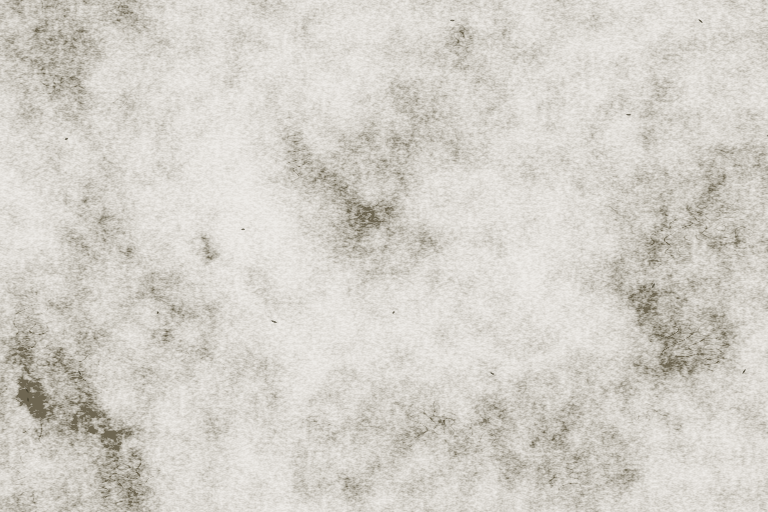
A Shadertoy shader for this texture:

```glsl
// Aged, blotchy paper: pale diagonal clouds, olive stains, fine fibres, cracks and flecks.

const vec3 PAPER = vec3(0.93, 0.92, 0.905);
const vec3 OLIVE = vec3(0.43, 0.40, 0.32);
const vec3 FLECK = vec3(0.27, 0.25, 0.18);
const float SLANT = -0.9;      // direction of the folds, in radians

float hash(vec2 p) {
    vec3 q = fract(vec3(p.xyx) * 0.1031);
    q += dot(q, q.yzx + 33.33);
    return fract((q.x + q.y) * q.z);
}

vec2 rotate(vec2 v, float angle) {
    float c = cos(angle), s = sin(angle);
    return mat2(c, s, -s, c) * v;
}

float cornerSlope(vec2 cell, vec2 offset) {
    float angle = 6.2832 * hash(cell);
    return dot(vec2(cos(angle), sin(angle)), offset);
}

// Gradient noise scaled to a standard deviation of about one
float gradientNoise(vec2 p) {
    vec2 i = floor(p), f = p - i, e = vec2(0.0, 1.0);
    vec2 w = f * f * f * (f * (f * 6.0 - 15.0) + 10.0);
    float low = mix(cornerSlope(i, f), cornerSlope(i + e.yx, f - e.yx), w.x);
    float high = mix(cornerSlope(i + e, f - e), cornerSlope(i + e.yy, f - e.yy), w.x);
    return 4.6 * mix(low, high, w.y);
}

// Layered noise, normalised to the same deviation
float layeredNoise(vec2 p, int octaves, float gain) {
    float sum = 0.0, power = 0.0, amp = 1.0;
    for (int i = 0; i < octaves; i++) {
        sum += amp * gradientNoise(p);
        power += amp * amp;
        amp *= gain;
        p = rotate(p, 0.6) * 2.03 + 17.3;
    }
    return sum / sqrt(power);
}

// Soft elongated patch, one at its centre
float streak(vec2 p, vec2 centre, float angle, vec2 size) {
    vec2 q = rotate(p - centre, -angle) / size;
    return exp(-dot(q, q));
}

// Thin broken lines along the zero crossings of the noise
float cracks(vec2 p, vec2 scale, float mask) {
    float line = 1.0 - smoothstep(0.05, 0.34, abs(gradientNoise(p * scale)));
    return line * smoothstep(0.7, 1.9, mask);
}

// Sparse dark splinters, at most one in each grid cell
float flecks(vec2 p, float density, float seed) {
    vec2 cell = floor(p * density);
    vec2 id = cell + seed;
    vec2 centre = 0.25 + 0.5 * vec2(hash(id + 3.1), hash(id + 7.7));
    vec2 q = rotate((fract(p * density) - centre) / density, 3.1 * hash(id + 5.3));
    vec2 size = vec2(mix(0.0025, 0.007, hash(id + 9.2)), 0.002);
    return step(0.955, hash(id)) * (1.0 - smoothstep(0.4, 1.2, length(q / size)));
}

void mainImage(out vec4 fragColor, in vec2 fragCoord) {
    vec2 p = fragCoord / iResolution.y;

    // Broad clouds, stretched along the folds on the left
    vec2 warp = vec2(gradientNoise(p * 4.0 + 31.0), gradientNoise(p * 4.0 + 57.0));
    vec2 cloudPoint = p + 0.025 * warp;
    float folds = layeredNoise(rotate(cloudPoint, -SLANT) * vec2(1.7, 3.6) + 11.0, 4, 0.5);
    float haze = layeredNoise(cloudPoint * 2.6 + 43.0, 5, 0.55);
    float foldShare = mix(0.5, 0.25, smoothstep(0.5, 1.1, p.x));
    float clouds = foldShare * folds + 0.5 * haze;

    // Mottling and horizontal paper fibres
    float mottle = layeredNoise(p * 16.0 + 71.0, 4, 0.75);
    float spots = gradientNoise(p * 42.0 + 5.0);
    float fibres = layeredNoise(p * vec2(105.0, 190.0) + 23.0, 2, 0.8);

    // Worn folds and ragged stains
    float wear = 0.8 * streak(p, vec2(0.63, 0.62), SLANT, vec2(0.22, 0.09))
               - 1.1 * streak(p, vec2(0.48, 0.65), SLANT, vec2(0.22, 0.06))
               + 0.8 * streak(p, vec2(0.05, 0.2), 1.4, vec2(0.3, 0.1));
    vec2 ragged = p + 0.006 * vec2(mottle, spots);
    float stain = streak(ragged, vec2(0.07, 0.22), -1.3, vec2(0.075, 0.028))
                + streak(ragged, vec2(0.22, 0.165), -0.5, vec2(0.085, 0.028))
                + 0.8 * streak(ragged, vec2(0.43, 0.5), -0.65, vec2(0.09, 0.02));

    // Sum in log scale, so dark places are also the roughest
    float level = clouds + 0.42 * mottle + 0.3 * fibres + wear;
    level += 2.0 * stain * (1.0 + 0.25 * mottle);
    level += 0.5 * max(spots - 1.1, 0.0) * smoothstep(-0.3, 1.0, clouds + wear);
    float crackMask = 0.8 * gradientNoise(p * 8.0 + 91.0) + 0.7 * (clouds + wear) + stain;
    level += 0.8 * cracks(p + 0.004 * warp, vec2(26.0, 52.0), crackMask);
    float darkness = 0.16 * exp(0.68 * level) + 0.02 * fibres;

    vec3 color = mix(PAPER, OLIVE, clamp(darkness, 0.0, 1.0));
    for (int i = 0; i < 3; i++) {
        float layer = float(i);
        color = mix(color, FLECK, 0.75 * flecks(p, 6.0 + 3.0 * layer, 40.0 * layer));
    }
    fragColor = vec4(color, 1.0);
}
```
